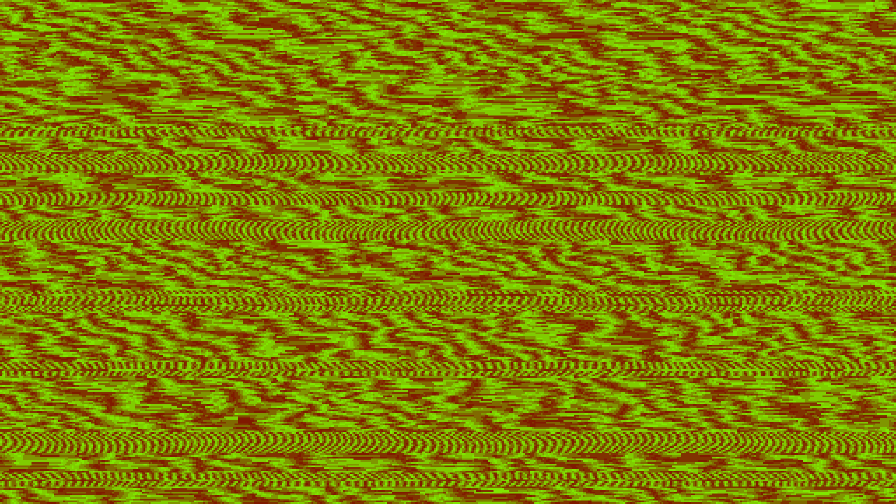
Reproduce this texture procedurally as a Shadertoy shader.

```glsl
// Woven static: thin rows of stepped waves from dark red through olive to lime.
// Cellular bands of rows switch between fine rough ripples, whose phase grows
// with the square of the distance to the band centre, and clumps of dashes.

#define GRID vec2(512.0, 288.0)  // grains across and up the canvas
#define BAND_ROWS 10.0           // mean height of a band
#define CALM_HEIGHT 0.75         // only dashes above this height
#define RIPPLE_WAVE 4.3          // grains per ripple
#define RIPPLE_BEND 0.036        // curvature of the ripples
#define RIPPLE_LEAN 0.17         // sideways tilt of the ripples
#define RIPPLE_ROUGH 0.2         // random phase within the ripples
#define CLUMP_MIN 22.0           // shortest clump wave, in grains
#define CLUMP_MAX 46.0           // longest clump wave, in grains
#define CLUMP_DRIFT 0.085        // phase step from row to row
#define DASH_RAGGED 0.46         // random phase of each dash
#define STRAY_ROWS 0.13          // share of ripple rows turned to dashes

float hash(vec2 p) {
    vec3 q = fract(p.xyx * 0.1031);
    q += dot(q, q.yzx + 33.33);
    return fract((q.x + q.y) * q.z);
}

// Nearest jittered band centre: x = band number, y = signed rows to it
vec2 findBand(float row) {
    float slot = floor(row / BAND_ROWS);
    vec2 nearest = vec2(0.0, 1000.0);
    for (float i = -1.0; i <= 1.0; i++) {
        float id = slot + i;
        float centre = (id + 0.15 + 0.7 * hash(vec2(id, 3.0))) * BAND_ROWS;
        float offset = row - centre;
        if (abs(offset) < abs(nearest.y)) nearest = vec2(id, offset);
    }
    return nearest;
}

// Short curved strokes that break up away from the band centre
float ripplePhase(vec2 grain, vec2 band) {
    float x = grain.x / GRID.x;
    float turn = hash(vec2(band.x, 7.0));
    float wave = RIPPLE_WAVE * (0.92 + 0.25 * turn);
    float warp = 0.5 * sin(9.0 * x + 6.3 * turn) + 0.3 * sin(41.0 * x + band.x);
    float lean = RIPPLE_LEAN * (sin(15.0 * x + 2.0 * band.x) + turn - 0.5);
    float bend = RIPPLE_BEND * (fract(turn * 8.0) < 0.5 ? -1.0 : 1.0);
    float rough = hash(grain + 60.0) + hash(vec2(grain.y, 13.0));
    return grain.x / wave + warp + lean * band.y + bend * band.y * band.y
         + RIPPLE_ROUGH * rough;
}

// Slow drifting clumps, cut along each row into dashes of random phase
float dashPhase(vec2 grain, vec2 band) {
    float x = grain.x / GRID.x;
    float size = hash(vec2(band.x, 11.0));
    float wave = mix(CLUMP_MIN, CLUMP_MAX, size);
    float rowShift = hash(vec2(grain.y, 17.0));
    float dashLength = 4.0 + 5.0 * fract(size * 7.0) + 3.0 * rowShift
                     + 22.0 * pow(rowShift, 12.0);
    float dash = floor(grain.x / dashLength + 9.0 * rowShift);
    float warp = 0.35 * sin(17.0 * x + 0.11 * grain.y)
               + 0.2 * sin(53.0 * x - 0.23 * grain.y);
    return grain.x / wave + warp + CLUMP_DRIFT * grain.y
         + 0.25 * rowShift
         + DASH_RAGGED * hash(vec2(dash, grain.y + 40.0));
}

// Six green levels, spaced by their share of the area
float greenLevel(float t) {
    float g = 0.10;
    g = t > 0.07 ? 0.20 : g;
    g = t > 0.28 ? 0.41 : g;
    g = t > 0.50 ? 0.59 : g;
    g = t > 0.72 ? 0.80 : g;
    g = t > 0.94 ? 0.90 : g;
    return g;
}

vec3 weave(vec2 uv) {
    vec2 grain = floor(uv * GRID);
    vec2 band = findBand(grain.y);

    // Bands mostly alternate between ripples and dashes
    float rippleChance = mix(0.12, 0.9, mod(band.x, 2.0));
    bool ripple = hash(vec2(band.x, 31.0)) < rippleChance
               && uv.y < CALM_HEIGHT
               && hash(vec2(grain.y, 29.0)) > STRAY_ROWS;

    float phase = ripple ? ripplePhase(grain, band) : dashPhase(grain, band);
    float triangle = abs(2.0 * fract(phase) - 1.0);
    return vec3(0.5, greenLevel(triangle), 0.0);
}

void mainImage(out vec4 fragColor, in vec2 fragCoord) {
    // Four close samples soften the grain edges but keep the levels crisp
    vec3 colour = vec3(0.0);
    for (int i = 0; i < 4; i++) {
        vec2 offset = (vec2(i % 2, i / 2) - 0.5) * 0.16;
        colour += 0.25 * weave((fragCoord + offset) / iResolution.xy);
    }
    fragColor = vec4(colour, 1.0);
}
```
